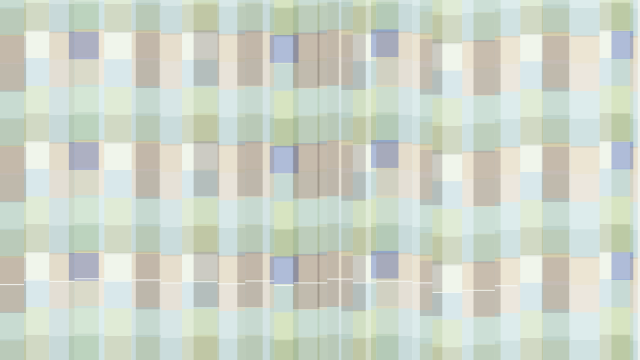
This pattern is drawn by a Shadertoy shader. Its source:

```glsl
const float CELLS_ACROSS = 23.13;
const float PERIOD = 4.0;
const int COLUMNS = 25;
const int OVERLAYS = 14;

// Each matrix holds the four cell colours of a strip, top to bottom
const mat4x3 PLAIN = mat4x3(0.94, 0.96, 0.92,  0.85, 0.91, 0.92,
                            0.88, 0.92, 0.84,  0.82, 0.85, 0.77);
const mat4x3 WARM = mat4x3(0.92, 0.89, 0.82,  0.92, 0.90, 0.86,
                           0.86, 0.92, 0.92,  0.81, 0.88, 0.88);
const mat4x3 TAUPE_TINT = mat4x3(0.85, 0.83, 0.83,  0.83, 0.82, 0.80,
                                 0.93, 0.95, 0.91,  0.92, 0.92, 0.84);
const mat4x3 LILAC_TINT = mat4x3(0.73, 0.77, 0.92,  0.92, 0.94, 0.91,
                                 0.96, 0.97, 0.90,  0.90, 0.93, 0.84);
const vec3 SEAM_WHITE = vec3(0.97, 0.98, 0.96);

float hash(float n) {
    return fract(sin(n * 127.1 + 3.7) * 43758.5453);
}

float span(float x, float left, float right, float aa) {
    return clamp((x - left) / aa + 0.5, 0.0, 1.0)
         * clamp((right - x) / aa + 0.5, 0.0, 1.0);
}

vec3 cellColour(mat4x3 colours, float depth, float aa) {
    float row = mod(depth, PERIOD);
    int current = int(row);
    int next = (current + 1) % 4;
    return mix(colours[current], colours[next], smoothstep(1.0 - aa, 1.0, fract(row)));
}

// Vertical shift of a strip: small jitter plus a sag right of centre
float stripDrop(float x, float seed) {
    float sag = x - 16.2;
    return 1.2 + 0.26 * (hash(seed) - 0.5) + 0.33 * exp(-0.5 * sag * sag);
}

float columnEdge(float index) {
    return index - 0.25 + 0.35 * (hash(index + 11.0) - 0.5);
}

// Overlays crowd together towards the middle of the cloth
float overlayEdge(float index) {
    return 1.7 * index + 1.9 * sin(6.2832 * index / 13.0)
         + 0.25 * (hash(index + 31.0) - 0.5) * step(0.5, index);
}

void mainImage(out vec4 fragColor, in vec2 fragCoord) {
    float aa = CELLS_ACROSS / iResolution.x;
    float x = fragCoord.x * aa;
    float y = (iResolution.y - fragCoord.y) * aa;
    vec3 colour = WARM[2];
    float whiteSeam = 0.0;

    // Adjoining columns: one plain, then two warm
    for (int i = 0; i < COLUMNS; i++) {
        float index = float(i);
        float left = columnEdge(index);
        float mask = span(x, left, columnEdge(index + 1.0), aa);
        float depth = y - stripDrop(left, index + 51.0);
        bool isPlain = i % 3 == 1;
        vec3 cell = isPlain ? cellColour(PLAIN, depth, aa) : cellColour(WARM, depth, aa);
        cell *= isPlain ? 1.0 : mix(0.96, 1.01, hash(index + 71.0));

        // Faint join above each repeat
        float join = span(mod(depth + 0.5, PERIOD), 0.47, 0.53, aa);
        cell *= 1.0 - 0.06 * join;
        colour = mix(colour, cell, mask);

        // One stepped gap in the third repeat
        float gap = span(depth, 2.0 * PERIOD + 0.98, 2.0 * PERIOD + 1.02, aa);
        whiteSeam += mask * gap * span(x, -1.0, 18.7, aa);
    }

    // Translucent strips darken what they cross
    for (int i = 0; i < OVERLAYS; i++) {
        float index = float(i);
        float left = overlayEdge(index);
        float width = mix(0.75, 1.1, hash(index + 91.0));
        float mask = span(x, left, left + width, aa);
        float depth = y - stripDrop(left, index + 111.0);
        vec3 tint = i % 4 == 1 ? cellColour(LILAC_TINT, depth, aa)
                               : cellColour(TAUPE_TINT, depth, aa);
        colour *= mix(vec3(1.0), tint, mask);
    }

    // Pale gap and right-hand border
    colour = mix(colour, SEAM_WHITE, 0.8 * clamp(whiteSeam, 0.0, 1.0));
    colour = mix(colour, SEAM_WHITE, 0.7 * span(x, CELLS_ACROSS - 0.08, CELLS_ACROSS + 1.0, aa));
    fragColor = vec4(colour, 1.0);
}
```
